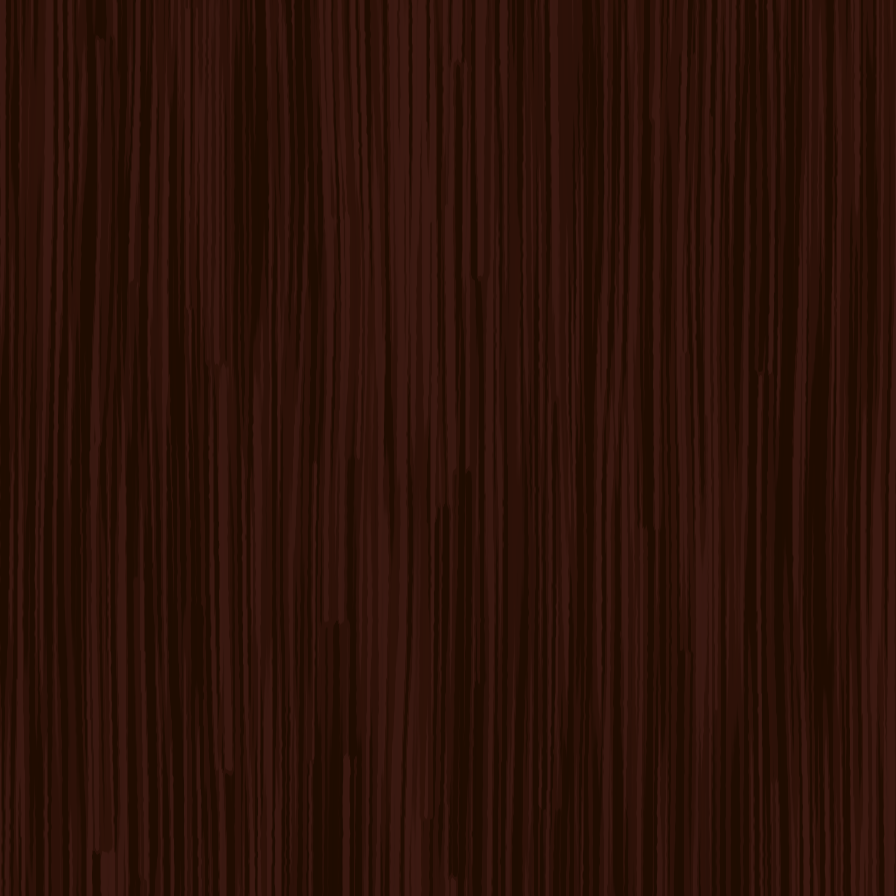
A Shadertoy shader for this texture:

```glsl
#define DARK vec3(0.125, 0.048, 0.004)
#define MID vec3(0.178, 0.068, 0.032)
#define LIGHT vec3(0.222, 0.094, 0.064)
#define DARK_LEVEL -0.085
#define LIGHT_LEVEL 0.085
#define EDGE 0.035
#define COARSE_GRAIN 190.0
#define FINE_GRAIN 335.0
#define BEND 0.014
#define ROUGHNESS 0.0009
#define CONTRAST 0.3

float hash(vec2 cell) {
    uvec2 q = uvec2(ivec2(cell) + 4096) * uvec2(1597u, 3812u);
    uint n = (q.x ^ (q.y * 277u)) * 74793u;
    n = (n ^ (n >> 15)) * 29573u;
    n = (n ^ (n >> 13)) * 48271u;
    return float((n ^ (n >> 16)) & 65535u) / 65535.0;
}

float valueNoise(vec2 p) {
    vec2 cell = floor(p);
    vec2 f = fract(p);
    f = f * f * (3.0 - 2.0 * f);
    float low = mix(hash(cell), hash(cell + vec2(1, 0)), f.x);
    float high = mix(hash(cell + vec2(0, 1)), hash(cell + vec2(1, 1)), f.x);
    return mix(low, high, f.y);
}

// One fibre: a column of long segments, some ending abruptly in groups
float fibre(float column, float y) {
    float group = floor(column / 5.0);
    float shared = step(0.85, hash(vec2(group, 91)));
    float offset = mix(hash(vec2(column, 37)), hash(vec2(group, 53)), shared);
    float t = y + offset * 3.0;
    float segment = floor(t);
    float blend = smoothstep(mix(0.5, 0.97, shared), 1.0, fract(t));
    return mix(hash(vec2(column, segment)), hash(vec2(column, segment + 1.0)), blend);
}

// Neighbouring fibres blended sideways, each set off against the next
float fibres(float x, float y) {
    float column = floor(x);
    float blend = smoothstep(0.0, 1.0, x - column);
    float middle = fibre(column + 1.0, y);
    float left = fibre(column, y) - CONTRAST * middle;
    float right = middle - CONTRAST * fibre(column + 2.0, y);
    return mix(left, right, blend) - 0.5 * (1.0 - CONTRAST);
}

void mainImage(out vec4 fragColor, in vec2 fragCoord) {
    vec2 uv = fragCoord / iResolution.xy;

    // Slightly ragged fibre edges, and gentle bends that differ per layer
    float x = uv.x + ROUGHNESS * (valueNoise(uv * vec2(90.0, 130.0)) - 0.5);
    float coarseX = x + BEND * (valueNoise(uv * vec2(9.0, 2.5) + 20.0) - 0.5);
    float fineX = x + BEND * (valueNoise(uv * vec2(8.0, 3.0) + 45.0) - 0.5);

    // Grain at two widths over broad bands of tone
    float coarse = fibres(coarseX * COARSE_GRAIN, uv.y * 2.2);
    float fine = fibres(fineX * FINE_GRAIN + 300.0, uv.y * 3.0);
    float bands = valueNoise(vec2(x * 15.0, uv.y * 2.5) + 60.0) - 0.5;
    float grain = 0.5 * coarse + 0.35 * fine + 0.16 * bands;

    // Three flat tones with soft borders
    vec3 color = mix(DARK, MID, smoothstep(-EDGE, EDGE, grain - DARK_LEVEL));
    color = mix(color, LIGHT, smoothstep(-EDGE, EDGE, grain - LIGHT_LEVEL));
    color *= 1.0 + 0.08 * fine + 0.06 * bands;

    fragColor = vec4(color, 1.0);
}
```
